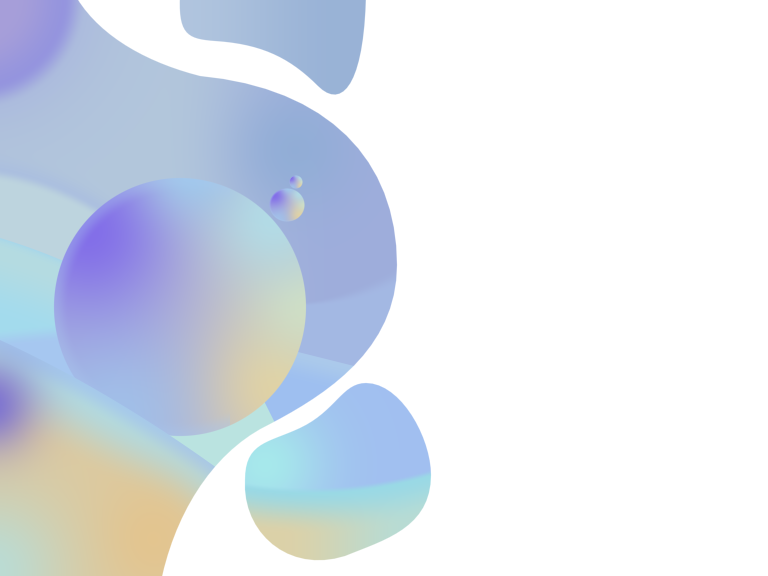
A Shadertoy shader for this background:

```glsl
// Abstract pastel backdrop on white: three organic blobs, layered waves and glossy balls.
// Blob outlines are chains of cubic curves turned into signed distances; the colours
// come from soft spots and bands. Canvas is 5.76 units high, y runs down from the top.

float aa; // width of one smoothed edge

float cover(float d) { return smoothstep(aa, -aa, d); }

vec3 spot(vec3 base, vec3 tint, vec2 p, vec2 centre, float radius) {
    vec2 q = (p - centre) / radius;
    return mix(base, tint, exp(-dot(q, q)));
}

// Adds one cubic to an outline: x keeps the distance, y the sign (-1 inside)
void cubic(vec2 p, vec2 a, vec2 b, vec2 c, vec2 d, inout vec2 outline) {
    vec2 last = a;
    for (int i = 1; i <= 16; i++) {
        float t = float(i) / 16.0;
        vec2 bc = mix(b, c, t);
        vec2 next = mix(mix(mix(a, b, t), bc, t), mix(bc, mix(c, d, t), t), t);
        vec2 e = next - last, w = p - last;
        float along = clamp(dot(w, e) / dot(e, e), 0.0, 1.0);
        outline.x = min(outline.x, length(w - e * along));
        if ((last.y > p.y) != (next.y > p.y) && w.x < e.x * w.y / e.y)
            outline.y = -outline.y;
        last = next;
    }
}

float mainBlob(vec2 p) {
    vec2 o = vec2(9.0, 1.0);
    cubic(p, vec2(0.75, -0.05), vec2(0.98, 0.35), vec2(1.45, 0.62), vec2(2.0, 0.76), o);
    cubic(p, vec2(2.0, 0.76), vec2(3.28, 0.88), vec2(3.97, 1.6), vec2(3.97, 2.65), o);
    cubic(p, vec2(3.97, 2.65), vec2(3.97, 3.5), vec2(3.25, 3.95), vec2(2.7, 4.24), o);
    cubic(p, vec2(2.7, 4.24), vec2(2.15, 4.5), vec2(1.76, 5.1), vec2(1.61, 5.81), o);
    return o.x * o.y;
}

float topBlob(vec2 p) {
    vec2 o = vec2(9.0, 1.0);
    cubic(p, vec2(1.8, -0.05), vec2(1.78, 0.35), vec2(1.88, 0.39), vec2(2.15, 0.41), o);
    cubic(p, vec2(2.15, 0.41), vec2(2.62, 0.44), vec2(2.9, 0.58), vec2(3.18, 0.86), o);
    cubic(p, vec2(3.18, 0.86), vec2(3.42, 1.1), vec2(3.64, 0.85), vec2(3.66, -0.05), o);
    return o.x * o.y;
}

float lowBlob(vec2 p) {
    vec2 o = vec2(9.0, 1.0);
    cubic(p, vec2(2.45, 4.8), vec2(2.45, 4.42), vec2(2.68, 4.43), vec2(3.0, 4.28), o);
    cubic(p, vec2(3.0, 4.28), vec2(3.36, 4.11), vec2(3.42, 3.83), vec2(3.66, 3.83), o);
    cubic(p, vec2(3.66, 3.83), vec2(4.01, 3.83), vec2(4.31, 4.38), vec2(4.31, 4.75), o);
    cubic(p, vec2(4.31, 4.75), vec2(4.31, 5.28), vec2(3.84, 5.4), vec2(3.45, 5.56), o);
    cubic(p, vec2(3.45, 5.56), vec2(2.88, 5.74), vec2(2.42, 5.32), vec2(2.45, 4.8), o);
    return o.x * o.y;
}

// Iridescent ball: violet upper left, cyan top, cream lower right
vec3 ball(vec3 under, vec2 p, vec2 centre, vec2 radius) {
    vec2 q = (p - centre) / radius;
    vec3 col = mix(vec3(0.64, 0.66, 0.87), vec3(0.76, 0.75, 0.78), smoothstep(-0.6, 0.8, q.x));
    col = spot(col, vec3(0.63, 0.75, 0.91), q, vec2(-0.5, 0.85), 0.65);
    col = spot(col, vec3(0.51, 0.43, 0.91), q, vec2(-0.73, -0.6), 0.62);
    col = spot(col, vec3(0.88, 0.82, 0.64), q, vec2(0.8, 0.62), 0.55);
    col = spot(col, vec3(0.82, 0.87, 0.76), q, vec2(1.0, 0.0), 0.42);
    col = spot(col, vec3(0.70, 0.86, 0.90), q, vec2(0.75, -0.7), 0.5);
    col = spot(col, vec3(0.62, 0.79, 0.93), q, vec2(0.1, -1.1), 0.4);
    float r = length(q);
    col = mix(col, vec3(0.66, 0.78, 0.93), 0.35 * smoothstep(0.88, 1.0, r) * step(q.x, 0.4));
    return mix(under, col, cover((r - 1.0) * min(radius.x, radius.y)));
}

vec3 mainColour(vec2 p) {
    // Dusty blue ground with a violet disc in the corner
    vec3 col = mix(vec3(0.70, 0.78, 0.86), vec3(0.62, 0.68, 0.86), smoothstep(1.6, 3.3, p.x));
    col = spot(col, vec3(0.57, 0.68, 0.84), p, vec2(2.95, 1.5), 0.6);
    float corner = length(p - vec2(-0.25, -0.02));
    col = mix(col, vec3(0.66, 0.71, 0.87), exp(-max(corner - 0.9, 0.0) * 2.2));
    vec3 violet = mix(vec3(0.65, 0.62, 0.85), vec3(0.58, 0.58, 0.87), smoothstep(0.4, 0.95, corner));
    col = mix(col, violet, smoothstep(1.12, 0.88, corner));

    // Pale bands on the left
    float band = p.y - 1.72 - 0.16 * p.x - 0.22 * p.x * p.x;
    float leftSide = smoothstep(1.9, 1.0, p.x);
    col = mix(col, vec3(0.66, 0.74, 0.88), 0.7 * leftSide * exp(-band * band * 60.0));
    col = mix(col, vec3(0.74, 0.83, 0.87), leftSide * smoothstep(-0.03, 0.1, band));
    float inner = p.y - 2.38 - 0.3 * p.x - 0.1 * p.x * p.x;
    vec3 aqua = mix(vec3(0.71, 0.86, 0.88), vec3(0.64, 0.86, 0.93), smoothstep(0.1, 0.8, inner));
    aqua = mix(aqua, vec3(0.65, 0.84, 0.92), exp(-abs(inner) * 25.0));
    col = mix(col, aqua, leftSide * cover(-inner));
    col = mix(col, vec3(0.65, 0.78, 0.94), leftSide * smoothstep(3.28, 3.48, p.y + 0.1 * p.x));

    // Folds on the right, then the mint floor
    float x = p.x - 3.05;
    float fold = p.y - 3.04 + 0.15 * x + 0.24 * x * x;
    float rightSide = smoothstep(1.7, 2.3, p.x);
    col = mix(col, vec3(0.64, 0.72, 0.89), rightSide * smoothstep(-0.02, 0.02 + 0.15 * max(x, 0.0), fold));
    float lower = p.y - 3.52 - 0.25 * (p.x - 2.98);
    vec3 sky = mix(vec3(0.67, 0.79, 0.92), vec3(0.62, 0.75, 0.94), smoothstep(0.0, 0.3, lower));
    col = mix(col, sky, rightSide * cover(-lower));
    float mint = max(p.x - 2.65 - 0.5 * (p.y - 4.03), 3.7 - p.y);
    col = mix(col, vec3(0.73, 0.89, 0.88), cover(mint) * smoothstep(1.2, 1.6, p.x));

    // Balls
    col = ball(col, p, vec2(2.87, 2.05), vec2(0.175, 0.165));
    col = ball(col, p, vec2(2.96, 1.82), vec2(0.065));
    col = ball(col, p, vec2(1.8, 3.07), vec2(1.26, 1.29));

    // Front wave, from cool rim to warm sand
    float depth = p.y - 3.4 - 0.46 * p.x - 0.06 * p.x * p.x;
    vec3 wave = mix(vec3(0.65, 0.79, 0.92), vec3(0.70, 0.85, 0.87), smoothstep(0.0, 0.25, depth));
    wave = mix(wave, vec3(0.86, 0.79, 0.63), smoothstep(0.15, 0.85, depth));
    wave = spot(wave, vec3(0.89, 0.77, 0.56), p, vec2(1.5, 5.4), 0.6);
    wave = spot(wave, vec3(0.73, 0.86, 0.83), p, vec2(-0.1, 5.7), 0.75);
    wave = spot(wave, vec3(0.49, 0.45, 0.82), p, vec2(-0.1, 4.05), 0.45);
    return mix(col, wave, cover(-depth));
}

vec3 lowColour(vec2 p) {
    vec3 col = spot(vec3(0.63, 0.75, 0.94), vec3(0.65, 0.91, 0.92), p, vec2(2.65, 4.65), 0.6);
    float depth = p.y - 4.9 + 0.12 * (p.x - 3.1) * (p.x - 3.1);
    vec3 sand = mix(vec3(0.86, 0.82, 0.66), vec3(0.72, 0.86, 0.83), smoothstep(2.8, 4.1, p.x));
    vec3 bowl = mix(vec3(0.60, 0.85, 0.90), sand, smoothstep(0.0, 0.45, depth));
    return mix(col, bowl, smoothstep(-0.03, 0.04, depth));
}

void mainImage(out vec4 fragColor, in vec2 fragCoord) {
    float unit = 5.76 / iResolution.y;
    aa = 0.75 * unit;
    vec2 p = vec2(fragCoord.x, iResolution.y - fragCoord.y) * unit;
    vec3 topColour = mix(vec3(0.69, 0.77, 0.87), vec3(0.60, 0.70, 0.84), smoothstep(1.8, 3.4, p.x));
    vec3 col = mix(vec3(1.0), mainColour(p), cover(mainBlob(p)));
    col = mix(col, topColour, cover(topBlob(p)));
    col = mix(col, lowColour(p), cover(lowBlob(p)));
    fragColor = vec4(col, 1.0);
}
```
